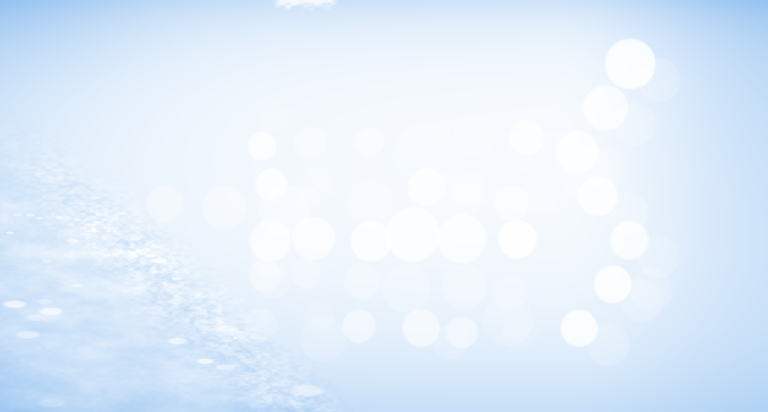
Give the GLSL for this background, as a Shadertoy shader.

```glsl
// Pale winter haze: a white glow inside a blue vignette, a grainy snow slope
// at lower left, and a cluster of translucent light discs right of centre.
// Lightness is a sum of falloffs; discs and glints are hashed in loops.

#define DEEP_BLUE vec3(0.60, 0.77, 0.947)
#define HAZE_WHITE vec3(1.0)
#define GRAIN_AMOUNT 0.16
#define DRIFT_AMOUNT 0.13
#define GLINT_COUNT 34
#define VEIL_COUNT 14
#define DISC_EDGE 0.004
#define LATTICE_ORIGIN vec2(0.655, 0.20)
#define LATTICE_STEP vec2(0.118, 0.11)

float hash(vec2 p) {
    return fract(sin(dot(p, vec2(127.1, 311.7))) * 43758.5453);
}

float noise(vec2 p) {
    vec2 cell = floor(p), f = fract(p);
    f = f * f * (3.0 - 2.0 * f);
    return mix(mix(hash(cell), hash(cell + vec2(1, 0)), f.x),
               mix(hash(cell + vec2(0, 1)), hash(cell + vec2(1, 1)), f.x), f.y);
}

float disc(vec2 p, vec2 centre, float radius) {
    return 1.0 - smoothstep(radius - DISC_EDGE, radius + DISC_EDGE, length(p - centre));
}

// Red-channel darkness, from the four borders inwards
float vignette(vec2 uv) {
    float top = 0.17 * exp((uv.y - 1.0) / 0.09);
    float bottom = 0.19 * pow(1.0 - uv.y, 4.5);
    float left = 0.13 * exp(-uv.x / 0.18);
    float right = smoothstep(0.72, 1.05, uv.x) * mix(0.10, 0.24, uv.y);
    vec2 corner = vec2(uv.x, 1.0 - uv.y) / 0.2;
    return 0.025 + top + bottom + left + right + 0.10 * exp(-dot(corner, corner));
}

float ridgeX(float y) { return 0.74 - 1.05 * y; }

// Signed lightness of the snow texture around the diagonal ridge
float snow(vec2 p) {
    float d = p.x - ridgeX(p.y);
    float band = exp(-d * d / 0.011);
    float slope = 1.0 - smoothstep(-0.05, 0.18, d);
    float fade = 1.0 - smoothstep(0.42, 0.78, p.y);
    float grain = noise(p * vec2(75.0, 150.0)) * 0.6 + noise(p * vec2(140.0, 260.0) + 9.0) * 0.4;
    float drift = noise(p * vec2(9.0, 26.0)) * 0.6 + noise(p * vec2(24.0, 60.0) + 5.0) * 0.4;
    return fade * ((grain - 0.54) * GRAIN_AMOUNT * (band + 0.25 * slope)
                 + (drift - 0.5) * DRIFT_AMOUNT * slope);
}

// Flat bright flecks, larger towards the lower border
float glints(vec2 p) {
    float light = 0.0;
    for (int i = 0; i < GLINT_COUNT; i++) {
        float k = float(i);
        float y = 0.5 * hash(vec2(k, 1.3));
        vec2 centre = vec2((ridgeX(y) + 0.08) * hash(vec2(k, 4.7)), y);
        float size = mix(0.052, 0.014, y * 2.0) * mix(0.5, 1.0, hash(vec2(k, 8.1)));
        float r = length((p - centre) * vec2(1.0, 3.0)) / size;
        light = max(light, (1.0 - smoothstep(0.6, 1.1, r)) * mix(0.2, 0.7, hash(vec2(k, 2.9))));
    }
    return light;
}

// Remaining blue after all translucent discs have been layered
float discVeil(vec2 p) {
    float clear = 1.0;
    // Large faint veils behind the cluster
    for (int i = 0; i < VEIL_COUNT; i++) {
        float k = float(i);
        vec2 centre = vec2(mix(0.62, 1.6, hash(vec2(k, 21.0))), mix(0.16, 0.72, hash(vec2(k, 33.0))));
        clear *= 1.0 - 0.16 * disc(p, centre, mix(0.035, 0.065, hash(vec2(k, 5.0))));
    }
    // Staggered lattice with its brightest row in the middle
    for (int j = 0; j < 5; j++) {
        for (int i = 0; i < 6; i++) {
            vec2 id = vec2(i, j);
            float row = exp(-2.0 * (id.y - 2.0) * (id.y - 2.0));
            vec2 jitter = vec2(hash(id + 3.0), hash(id + 17.0)) - 0.5;
            vec2 centre = LATTICE_ORIGIN + LATTICE_STEP * id + jitter * mix(0.07, 0.025, row);
            float core = exp(-40.0 * dot(centre - vec2(1.007, 0.42), centre - vec2(1.007, 0.42)));
            float radius = mix(0.030, 0.052, hash(id + 29.0)) + 0.022 * core;
            float h = hash(id + 41.0);
            clear *= 1.0 - min(0.12 + 0.55 * h * h + 0.5 * row, 0.9) * disc(p, centre, radius);
        }
    }
    // Winding column on the right
    for (int i = 0; i < 7; i++) {
        float k = float(i);
        vec2 centre = vec2(1.465 + 0.065 * cos(1.5 * k), 0.845 - 0.107 * k);
        float radius = 0.043 + 0.018 * exp(-0.4 * k);
        clear *= 1.0 - mix(0.65, 0.85, hash(vec2(k, 50.0))) * disc(p, centre, radius);
        clear *= 1.0 - 0.18 * disc(p, centre + vec2(0.07, -0.04), 0.052);
    }
    // Dim trail leading off to the left
    for (int i = 0; i < 3; i++) {
        float k = float(i);
        clear *= 1.0 - 0.35 * disc(p, vec2(0.40 + 0.145 * k, 0.505 - 0.008 * k), 0.044 + 0.009 * k);
    }
    return clear;
}

void mainImage(out vec4 fragColor, in vec2 fragCoord) {
    vec2 uv = fragCoord / iResolution.xy;
    vec2 p = fragCoord / iResolution.y;
    float dark = vignette(uv) - snow(p);
    dark *= (1.0 - glints(p)) * discVeil(p);
    // Frosty scrap on the upper border
    float scrap = 1.0 - smoothstep(0.03, 0.045, abs(uv.x - 0.398));
    float frost = smoothstep(0.975, 0.995, uv.y + 0.02 * (noise(p * vec2(70.0, 120.0)) - 0.5));
    dark *= 1.0 - 0.8 * scrap * frost;
    vec3 color = mix(HAZE_WHITE, DEEP_BLUE, max(dark, 0.0) / 0.4);
    fragColor = vec4(color, 1.0);
}
```
